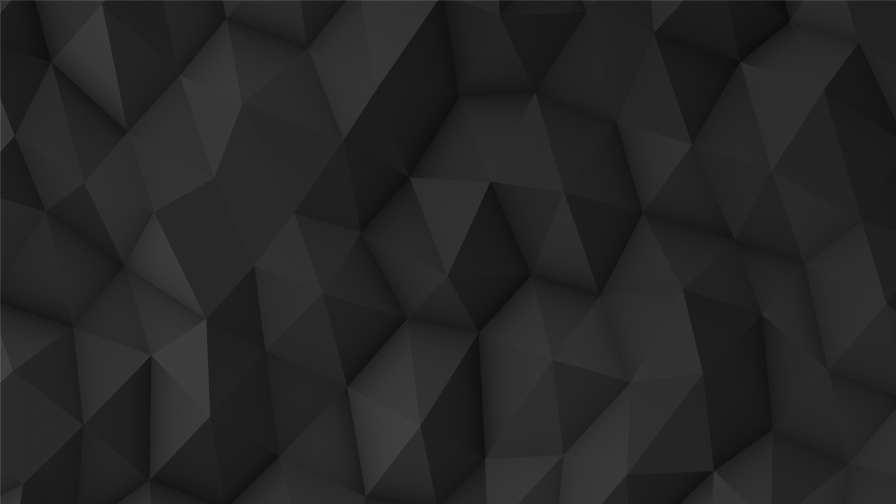
Reproduce this background procedurally as a WebGL 2 fragment shader.

```glsl
#version 300 es
precision highp float;

uniform vec2 u_resolution;
out vec4 fragColor;

// Skewed lattice: one steep axis and one rising diagonal
const mat2 LATTICE = mat2(0.033, -0.188, 0.114, 0.130);

vec3 hash3(vec2 id) {
    vec3 h = fract(id.xyx * vec3(0.1031, 0.1030, 0.0973) + 0.71);
    h += dot(h, h.yxz + 33.33);
    return fract((h.xxy + h.yzz) * h.zyx);
}

// Slow drift that varies facet size and direction
vec2 drift(vec2 p) {
    return 0.055 * sin(4.0 * p.yx + vec2(0.5, 2.0));
}

// Jittered lattice point; stepped heights let some facets merge
vec3 vertex(vec2 id) {
    vec3 h = hash3(id);
    vec2 p = LATTICE * (id + 0.34 * (h.xy - 0.5));
    float height = mix(h.z, floor(h.z * 3.0) / 2.0, 0.7);
    return vec3(p + drift(p), 0.095 * height);
}

// Signed distance to line ab, positive on the side of c
float edgeDistance(vec2 p, vec2 a, vec2 b, vec2 c) {
    vec2 n = normalize(vec2(a.y - b.y, b.x - a.x));
    return dot(p - a, n) * sign(dot(c - a, n));
}

// Soft shadow along edge ab where the neighbouring facet folds upward
float valley(float d, vec3 a, vec3 b, vec3 c, vec3 opposite, vec3 normal) {
    float reach = max(-edgeDistance(opposite.xy, a.xy, b.xy, c.xy), 0.02);
    float fold = dot(normal, opposite - a) / reach;
    return smoothstep(0.0, 0.9, fold) * exp(-max(d, 0.0) / 0.035);
}

// Returns shade times coverage, and coverage
vec2 facet(vec2 p, vec2 ia, vec2 ib, vec2 ic, float pixel) {
    vec3 a = vertex(ia), b = vertex(ib), c = vertex(ic);
    vec3 d = vec3(edgeDistance(p, a.xy, b.xy, c.xy),
                  edgeDistance(p, b.xy, c.xy, a.xy),
                  edgeDistance(p, c.xy, a.xy, b.xy));
    float cover = smoothstep(-pixel, pixel, min(d.x, min(d.y, d.z)));
    if (cover <= 0.0) return vec2(0.0);

    vec3 normal = normalize(cross(b - a, c - a));
    normal *= sign(normal.z);
    float tone = hash3(ia + ib + ic + 17.0).x - 0.5;
    float shade = 0.167 + 0.14 * dot(normal.xy, vec2(-0.85, 0.35)) + 0.04 * tone;
    shade = clamp(shade, 0.115, 0.232);

    float shadow = valley(d.x, a, b, c, vertex(ia + ib - ic), normal)
                 + valley(d.y, b, c, a, vertex(ib + ic - ia), normal)
                 + valley(d.z, c, a, b, vertex(ic + ia - ib), normal);
    return vec2(shade * (1.0 - 0.47 * min(shadow, 1.0)), 1.0) * cover;
}

void main() {
    vec2 p = gl_FragCoord.xy / u_resolution.y;
    vec2 uv = gl_FragCoord.xy / u_resolution;
    float pixel = 0.7 / u_resolution.y;
    vec2 cell = floor(inverse(LATTICE) * (p - drift(p - drift(p))));

    // Two facets per lattice cell, blended by coverage
    vec2 sum = vec2(0.0);
    for (int y = -1; y <= 1; y++) {
        for (int x = -1; x <= 1; x++) {
            vec2 id = cell + vec2(x, y);
            sum += facet(p, id, id + 1.0, id + vec2(1.0, 0.0), pixel);
            sum += facet(p, id, id + 1.0, id + vec2(0.0, 1.0), pixel);
        }
    }
    float shade = sum.x / max(sum.y, 0.001);

    // Broad falloff towards the upper right
    shade *= 1.07 - 0.28 * smoothstep(0.3, 1.0, uv.x * 0.6 + uv.y * 0.4);

    // Fine woven grain
    vec2 weave = sin(p * 6.28318 * 108.0);
    shade += 0.006 * weave.x * weave.y;

    // Pale hairline along the top and left
    float rim = min(1.0 - uv.y, p.x);
    shade += 0.09 * (1.0 - smoothstep(0.001, 0.003, rim));

    fragColor = vec4(vec3(shade), 1.0);
}
```
